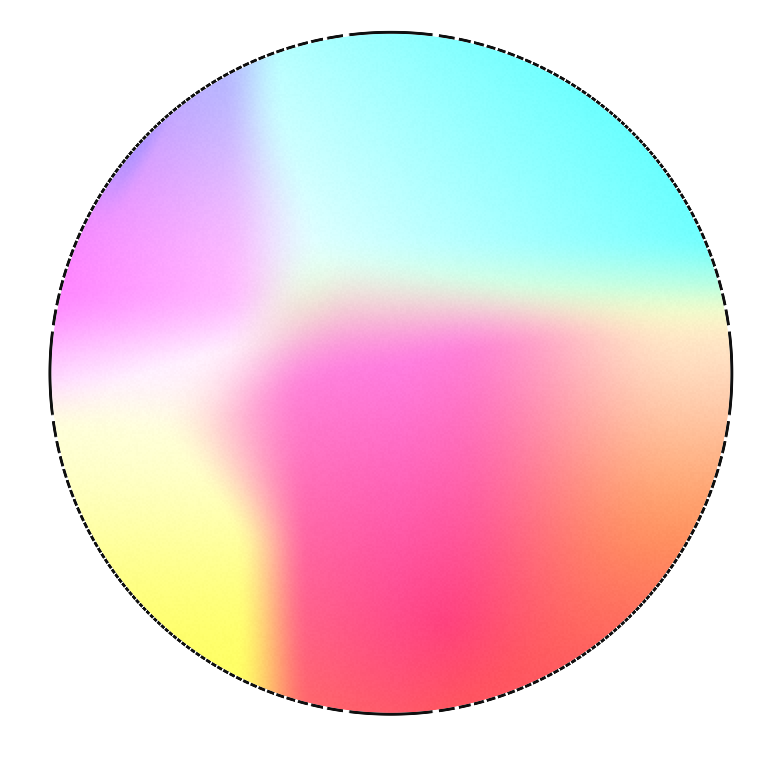
Give the GLSL for this background, as a WebGL 1 fragment shader.

```glsl
precision highp float;
// A disc filled with a soft mesh gradient on white, bounded by a thin dashed rim.
// Five colour fields (violet, cyan, yellow, rose, orange) each shade by formula,
// then blend through smooth, bending borders; a hash adds faint grain.

uniform vec2 u_resolution;

const vec3 PAPER = vec3(1.0);
const vec3 INK = vec3(0.06);
const vec2 CENTER = vec2(0.509, 0.514);
const float RADIUS = 0.444;
const float RIM_WIDTH = 0.0038;
const float RIM_STEP = 0.0045;   // height of one stair step along the rim
const float DASH_SHARE = 0.74;   // inked part of each step
const float GRAIN = 0.018;
const float GRAIN_CELLS = 384.0;

const vec3 MINT = vec3(0.92, 1.0, 0.80);
const vec3 PERIWINKLE = vec3(0.62, 0.56, 1.0);
const vec2 ROSE_CORE = vec2(0.58, 0.19);

float hash(vec2 p) {
  vec3 q = fract(vec3(p.xyx) * 0.1031);
  q += dot(q, q.yzx + 33.33);
  return fract((q.x + q.y) * q.z);
}

// Smooth step that falls from one to zero between low and high.
float fall(float low, float high, float v) {
  return 1.0 - smoothstep(low, high, v);
}

vec3 violetField(vec2 p) {
  float red = mix(1.0, 0.70, smoothstep(0.62, 0.95, p.y));
  float green = 0.57 + 0.9 * (p.x - 0.13) + 0.36 * fall(0.48, 0.63, p.y);
  vec3 color = vec3(red, clamp(green, 0.5, 0.94), 1.0);
  // Slanted blue sheen near the upper left rim
  float side = 0.208 - 0.5 * (0.831 - p.y) - p.x;
  float sheen = smoothstep(-0.012, 0.02, side) * smoothstep(0.70, 0.83, p.y);
  return mix(color, PERIWINKLE, 0.75 * sheen);
}

vec3 cyanField(vec2 p) {
  float depth = (p.x - 0.43) + 0.9 * (p.y - 0.714);
  vec3 color = vec3(clamp(0.83 - 0.84 * depth, 0.36, 0.88), 1.0, 1.0);
  return mix(color, MINT, fall(0.57, 0.70, p.y));
}

vec3 yellowField(vec2 p) {
  return vec3(1.0, 1.0, mix(0.40, 0.86, smoothstep(0.12, 0.48, p.y)));
}

vec3 roseField(vec2 p) {
  float green = 0.26 + 0.68 * length(p - ROSE_CORE);
  float blue = 0.42 + 1.02 * (p.y - 0.08) - 0.6 * max(p.x - 0.52, 0.0);
  return vec3(1.0, green, clamp(blue, 0.38, 0.87));
}

vec3 orangeField(vec2 p) {
  float green = min(0.18 + 1.3 * p.y, 0.96);
  return vec3(1.0, green, mix(0.37, 0.78, smoothstep(0.27, 0.58, p.y)));
}

vec3 meshGradient(vec2 p) {
  // Upper half: the violet border leans right as it descends
  float cyanEnd = 0.375 + 0.05 * fall(0.68, 0.88, p.y);
  vec3 upper = mix(violetField(p), cyanField(p), smoothstep(0.29, cyanEnd, p.x));

  // Lower half: yellow with a rounded corner, then rose, then orange
  float roseStart = 0.305 - 0.11 * smoothstep(0.28, 0.48, p.y);
  vec3 lower = mix(roseField(p), orangeField(p), smoothstep(0.58, 0.90, p.x));
  lower = mix(yellowField(p), lower, smoothstep(roseStart, 0.405, p.x));

  // Horizon: low and crisp at left, higher and hazier in the middle
  float horizon = mix(0.475, 0.593, smoothstep(0.20, 0.47, p.x));
  float bump = (p.x - 0.42) / 0.2;
  float haze = 0.04 + 0.045 * exp(-bump * bump);
  return mix(lower, upper, smoothstep(horizon - haze, horizon + haze, p.y));
}

// Ink amount of the rim: its dashes lengthen where it runs along an axis.
float rimInk(vec2 q, float dist, float px) {
  vec2 dir = abs(q) / max(length(q), 0.0001);
  float phase = fract(RADIUS * (1.0 - max(dir.x, dir.y)) / RIM_STEP);
  float soft = px * min(dir.x, dir.y) / RIM_STEP * 0.5 + 0.02;
  float dash = fall(DASH_SHARE - soft, DASH_SHARE + soft, phase);
  dash = max(dash, smoothstep(1.0 - soft, 1.0, phase));
  return dash * fall(-0.5 * px, 0.5 * px, abs(dist) - 0.5 * RIM_WIDTH);
}

void main() {
  float size = min(u_resolution.x, u_resolution.y);
  vec2 p = (gl_FragCoord.xy - 0.5 * u_resolution) / size + 0.5;
  float px = 1.0 / size;
  vec2 q = p - CENTER;
  float dist = length(q) - RADIUS;

  vec3 fill = meshGradient(p);
  fill += GRAIN * (hash(floor(p * GRAIN_CELLS)) - 0.5);

  vec3 color = mix(PAPER, fill, fall(-0.5 * px, 0.5 * px, dist + 0.5 * RIM_WIDTH));
  color = mix(color, INK, rimInk(q, dist, px));
  gl_FragColor = vec4(clamp(color, 0.0, 1.0), 1.0);
}
```
